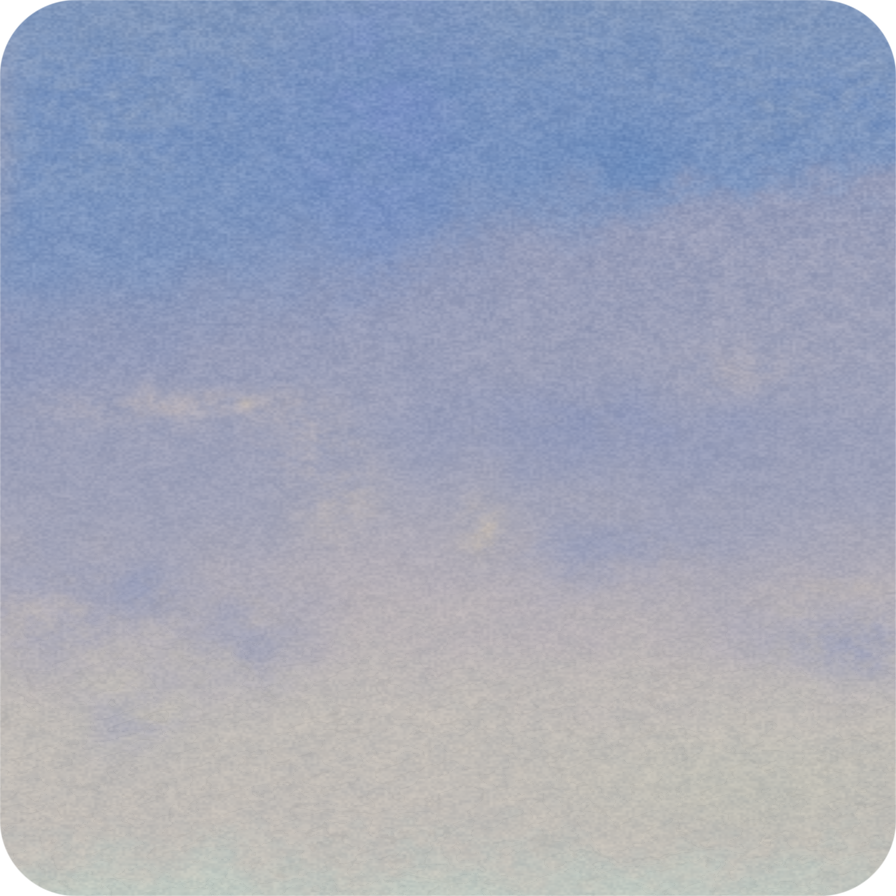
Reproduce this texture procedurally as a Shadertoy shader.

```glsl
const vec3 SKY_BLUE = vec3(0.475, 0.58, 0.752);
const vec3 PALE_BLUE = vec3(0.505, 0.597, 0.742);
const vec3 DEEP_BLUE = vec3(0.39, 0.53, 0.735);
const vec3 VIOLET_BLUE = vec3(0.462, 0.56, 0.768);
const vec3 LAVENDER = vec3(0.615, 0.632, 0.725);
const vec3 HAZE_BLUE = vec3(0.565, 0.602, 0.73);
const vec3 ROSE = vec3(0.715, 0.692, 0.718);
const vec3 CREAM = vec3(0.755, 0.738, 0.72);
const vec3 SAND = vec3(0.755, 0.722, 0.70);
const vec3 SAGE = vec3(0.745, 0.755, 0.71);
const vec3 MINT = vec3(0.755, 0.79, 0.76);

float hash(vec2 p) {
    vec3 q = fract(p.xyx * vec3(0.1031, 0.1030, 0.0973));
    q += dot(q, q.yzx + 33.33);
    return fract((q.x + q.y) * q.z);
}

float noise(vec2 p) {
    vec2 cell = floor(p), f = fract(p);
    f = f * f * (3.0 - 2.0 * f);
    float low = mix(hash(cell), hash(cell + vec2(1, 0)), f.x);
    float high = mix(hash(cell + vec2(0, 1)), hash(cell + vec2(1, 1)), f.x);
    return mix(low, high, f.y);
}

// Layered noise centred on zero
float fbm(vec2 p) {
    float sum = 0.0, amplitude = 0.5;
    for (int i = 0; i < 5; i++) {
        sum += amplitude * (noise(p) - 0.5);
        p = mat2(1.6, 1.2, -1.2, 1.6) * p + 17.3;
        amplitude *= 0.5;
    }
    return sum;
}

// Soft elliptical dab of pigment, broken up by the mottle value
vec3 dab(vec3 base, vec2 p, vec2 centre, vec2 radius, vec3 tint, float strength, float mottle) {
    vec2 d = (p - centre) / radius;
    float mask = exp(-dot(d, d)) * clamp(1.0 + 3.0 * mottle, 0.0, 1.9);
    return mix(base, tint, clamp(mask * strength, 0.0, 1.0));
}

float roundedBox(vec2 p, vec2 halfSize, float radius) {
    vec2 q = abs(p) - halfSize + radius;
    return length(max(q, 0.0)) + min(max(q.x, q.y), 0.0) - radius;
}

// Broad bands from pale horizon to blue sky
vec3 skyWash(vec2 p, float mottle) {
    float y = p.y + 0.07 * mottle;
    vec3 col = mix(MINT, CREAM, smoothstep(-0.03, 0.09, y));
    col = mix(col, ROSE, smoothstep(0.16, 0.37, y));
    float hazeLine = 0.39 + 0.025 * sin(p.x * 9.0 + 3.5);
    col = mix(col, LAVENDER, smoothstep(hazeLine - 0.12, hazeLine + 0.12, y));
    float blueLine = 0.645 + 0.23 * p.x - 0.075 * p.x * p.x;
    float softness = mix(0.12, 0.035, smoothstep(0.1, 0.85, p.x));
    col = mix(col, HAZE_BLUE, 0.55 * smoothstep(-0.2, 0.0, y - blueLine));
    col = mix(col, SKY_BLUE, smoothstep(-softness, softness, y - blueLine));
    return mix(col, PALE_BLUE, smoothstep(0.87, 1.0, y));
}

vec3 addDabs(vec3 col, vec2 p, float m) {
    // Upper blues
    col = dab(col, p, vec2(0.42, 0.88), vec2(0.09, 0.16), VIOLET_BLUE, 0.6, m);
    col = dab(col, p, vec2(0.70, 0.83), vec2(0.07, 0.035), DEEP_BLUE, 0.6, m);
    col = dab(col, p, vec2(0.95, 0.90), vec2(0.18, 0.08), PALE_BLUE, 0.7, m);
    col = dab(col, p, vec2(0.10, 0.90), vec2(0.16, 0.12), PALE_BLUE, 0.6, m);
    col = dab(col, p, vec2(0.0, 0.85), vec2(0.02, 0.16), LAVENDER, 0.5, 0.0);
    col = dab(col, p, vec2(0.04, 0.61), vec2(0.16, 0.05), HAZE_BLUE, 0.6, m);
    // Middle haze
    col = dab(col, p, vec2(0.68, 0.53), vec2(0.26, 0.06), HAZE_BLUE, 0.55, m);
    col = dab(col, p, vec2(0.66, 0.39), vec2(0.13, 0.045), HAZE_BLUE, 0.3, m);
    col = dab(col, p, vec2(0.82, 0.585), vec2(0.08, 0.035), ROSE, 0.3, m);
    col = dab(col, p, vec2(0.93, 0.68), vec2(0.16, 0.06), LAVENDER, 0.5, m);
    // Warm cloud wisps
    col = dab(col, p, vec2(0.20, 0.545), vec2(0.15, 0.022), ROSE, 0.45, m);
    col = dab(col, p, vec2(0.34, 0.51), vec2(0.05, 0.04), ROSE, 0.3, m);
    col = dab(col, p, vec2(0.38, 0.445), vec2(0.05, 0.06), SAND, 0.35, m);
    col = dab(col, p, vec2(0.54, 0.405), vec2(0.04, 0.04), SAND, 0.5, m);
    col = dab(col, p, vec2(0.92, 0.335), vec2(0.08, 0.014), SAND, 0.5, m);
    // Cool stains over the warm ground
    col = dab(col, p, vec2(0.15, 0.345), vec2(0.04, 0.03), HAZE_BLUE, 0.5, m);
    col = dab(col, p, vec2(0.06, 0.33), vec2(0.10, 0.07), LAVENDER, 0.45, m);
    col = dab(col, p, vec2(0.27, 0.29), vec2(0.08, 0.06), LAVENDER, 0.4, m);
    col = dab(col, p, vec2(0.15, 0.20), vec2(0.05, 0.05), LAVENDER, 0.35, m);
    col = dab(col, p, vec2(0.95, 0.28), vec2(0.09, 0.04), LAVENDER, 0.55, m);
    // Green tint near the horizon
    return dab(col, p, vec2(0.84, 0.12), vec2(0.20, 0.07), SAGE, 0.5, 0.0);
}

void mainImage(out vec4 fragColor, in vec2 fragCoord) {
    vec2 uv = fragCoord / iResolution.xy;
    float blotch = fbm(uv * vec2(55.0, 85.0) + 9.0);
    float mottle = fbm(uv * vec2(17.0, 25.0)) + 0.7 * blotch;
    vec2 p = uv + 0.03 * vec2(fbm(uv * 14.0 + 5.0), fbm(uv * 17.0 + 31.0));

    vec3 col = addDabs(skyWash(p, mottle), p, mottle);
    col = dab(col, uv, vec2(0.275, 0.55), vec2(0.008, 0.006), SAND, 0.7, 0.0);

    // Paper fibres, grain and fine wandering creases
    float fibre = noise(uv * vec2(120.0, 340.0)) - 0.5;
    float grain = noise(uv * vec2(290.0, 370.0) + 71.0) - 0.5;
    float crease = abs(noise(uv * vec2(45.0, 130.0) + 3.0 * mottle) - 0.5);
    float roughness = mix(0.7, 1.0, smoothstep(0.4, 0.85, uv.y));
    col += blotch * roughness * vec3(0.085, 0.06, 0.03);
    col += (0.036 * fibre + 0.066 * grain) * roughness * vec3(1.1, 1.0, 0.8);
    col -= 0.02 * (1.0 - smoothstep(0.0, 0.07, crease)) * (1.0 - smoothstep(0.2, 0.5, uv.y));

    // White outside the rounded card
    float edge = roundedBox(uv - 0.5, vec2(0.5), 0.085);
    float pixel = 1.0 / iResolution.y;
    fragColor = vec4(mix(col, vec3(1.0), smoothstep(-pixel, pixel, edge)), 1.0);
}
```
